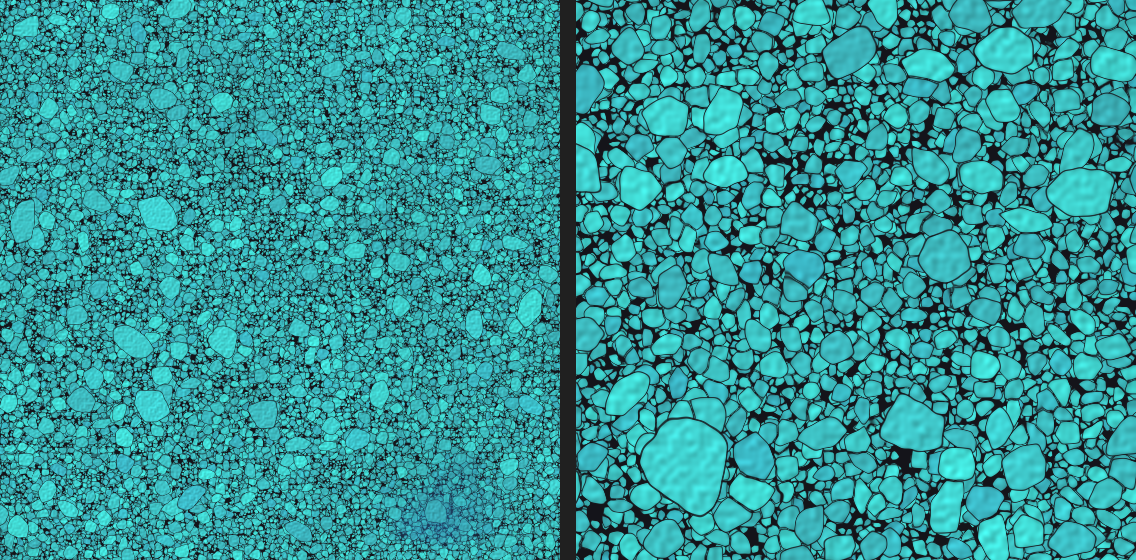
Left: the whole. Right: its middle third, enlarged.
This texture is drawn by a WebGL 2 fragment shader. Its source:

```glsl
#version 300 es
precision highp float;
precision highp int;

uniform vec2 u_resolution;
out vec4 fragColor;

const float TAU = 6.28319;

struct Grain {
    float dist;
    vec3 traits;
};

// Integer hash giving three values in 0..1
vec3 hash3(ivec3 cell) {
    uvec3 v = uvec3(cell) * 1664525u + 1013904223u;
    v.x += v.y * v.z;
    v.y += v.z * v.x;
    v.z += v.x * v.y;
    v ^= v >> 16u;
    v.x += v.y * v.z;
    v.y += v.z * v.x;
    v.z += v.x * v.y;
    return vec3(v >> 8u) / 16777216.0;
}

float noise(vec2 p) {
    ivec2 i = ivec2(floor(p));
    vec2 f = fract(p);
    f = f * f * (3.0 - 2.0 * f);
    float a = hash3(ivec3(i, 91)).x;
    float b = hash3(ivec3(i + ivec2(1, 0), 91)).x;
    float c = hash3(ivec3(i + ivec2(0, 1), 91)).x;
    float d = hash3(ivec3(i + ivec2(1, 1), 91)).x;
    return mix(mix(a, b, f.x), mix(c, d, f.x), f.y);
}

// How coarse the gravel is: strongest on the left, drifting in patches
float coarseness(vec2 uv) {
    return clamp(0.8 - 0.6 * uv.x + 0.8 * (noise(uv * 6.0) - 0.5), 0.0, 1.0);
}

// Blunt irregular polygon, stretched along a random direction
float stone(vec2 p, ivec3 seed, vec3 shape) {
    float angle = shape.x * TAU;
    float stretch = 1.0 + 0.4 * shape.y * shape.y;
    vec2 axis = vec2(cos(angle), sin(angle));
    p = vec2(dot(p, axis) / stretch, dot(p, vec2(-axis.y, axis.x)) * stretch);
    float radius = mix(0.35, 0.55, shape.z);
    float total = 0.0;
    for (int k = 0; k < 7; k++) {
        vec3 h = hash3(seed + ivec3(0, 0, 100 + 10 * k));
        float a = (float(k) + 0.8 * h.x) * TAU / 7.0;
        float side = dot(p, vec2(cos(a), sin(a))) - radius * mix(0.75, 1.1, h.y);
        total += exp(26.0 * side);
    }
    return log(total) / 26.0;
}

// Nearest stone of one size class, kept apart from its neighbours
Grain grainLayer(vec2 uv, int level, float count, float gap) {
    vec2 p = uv * count;
    ivec2 home = ivec2(floor(p));
    float nearest = 1.0, second = 1.0;
    vec3 traits = vec3(0.5);
    float base = min(0.97, 0.035 * pow(2.9, float(level)));
    for (int y = -1; y <= 1; y++)
    for (int x = -1; x <= 1; x++) {
        ivec3 seed = ivec3(home + ivec2(x, y), level);
        vec3 place = hash3(seed);
        vec2 center = vec2(seed.xy) + 0.5 + 0.75 * (place.xy - 0.5);
        float coarse = coarseness(center / count);
        float chance = base * (level < 3 ? mix(0.45, 1.6, coarse) : mix(1.05, 0.8, coarse));
        if (place.z > chance || distance(p, center) > 1.1) continue;
        float d = stone(p - center, seed, hash3(seed + ivec3(0, 0, 20)));
        if (d < nearest) {
            second = nearest;
            nearest = d;
            traits = hash3(seed + ivec3(0, 0, 40));
        } else {
            second = min(second, d);
        }
    }
    float d = max(nearest, 0.5 * (nearest - second) + gap * count);
    return Grain(d / count, traits);
}

void main() {
    float pixel = 1.0 / min(u_resolution.x, u_resolution.y);
    vec2 uv = gl_FragCoord.xy * pixel;
    vec2 warped = uv + 0.0016 * (vec2(noise(uv * 150.0), noise(uv * 150.0 + 37.0)) - 0.5);

    // Blue dust in one corner and a rough relief over all stones
    float dust = smoothstep(0.2, 0.0, distance(uv, vec2(0.81, 0.07)) + 0.16 * noise(uv * 18.0) - 0.03);
    float relief = noise(uv * 260.0) - noise(uv * 260.0 + vec2(0.6, -0.6));
    float patches = noise(uv * 7.0 + 11.0);
    vec3 color = mix(vec3(0.08, 0.08, 0.1), vec3(0.12, 0.27, 0.42), dust);

    // Stones from fine to coarse, each with a dark seam around it
    for (int level = 5; level >= 0; level--) {
        float fine = float(level) / 5.0;
        float count = 16.0 * pow(1.62, float(level));
        float gap = 0.0004 + 0.01 / count;
        Grain g = grainLayer(warped, level, count, gap);

        vec3 tint = mix(vec3(0.24, 0.71, 0.74), vec3(0.26, 0.88, 0.85), g.traits.x);
        tint = mix(tint, vec3(0.22, 0.68, 0.77), 0.6 * smoothstep(0.75, 1.0, g.traits.y));
        tint = mix(tint, vec3(0.17, 0.48, 0.66), dust * mix(0.05, 0.6, fine));
        tint *= mix(1.0, 0.95, fine) * mix(0.96, 1.04, patches);
        tint *= 1.0 + 0.2 * relief;
        tint *= mix(0.92, 1.0, smoothstep(0.0, 0.0016, -g.dist));

        float edge = 0.6 * pixel;
        vec3 seam = mix(vec3(0.09, 0.09, 0.11), vec3(0.12, 0.27, 0.42), dust);
        color = mix(color, seam, 0.85 * smoothstep(edge, -edge, g.dist - gap));
        color = mix(color, tint, smoothstep(edge, -edge, g.dist));
    }
    fragColor = vec4(color, 1.0);
}
```
